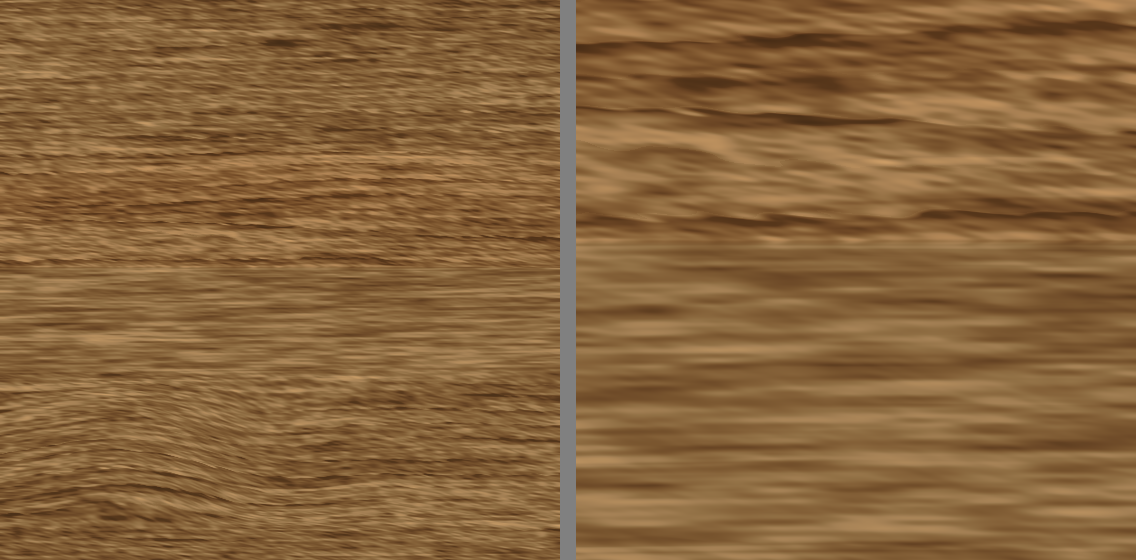
Left, the full canvas; right, a detail of the centre.
A WebGL 2 fragment shader for this texture:

```glsl
#version 300 es
precision highp float;

uniform vec2 u_resolution;
out vec4 fragColor;

// Wood tones from dark pores to pale fibres
const vec3 TONES[6] = vec3[6](
    vec3(0.34, 0.22, 0.11), vec3(0.42, 0.28, 0.15), vec3(0.47, 0.33, 0.18),
    vec3(0.52, 0.38, 0.22), vec3(0.57, 0.44, 0.27), vec3(0.64, 0.50, 0.33));
const vec3 RED_TINT = vec3(1.03, 0.985, 0.95);

const float BASE_TONE = 3.2;
const float SEAM = 0.522;          // height of the joint between boards
const float SWIRL_TOP = 0.34;      // upper limit of the curved grain
const float RING_COUNT = 40.0;
const float PORE_SLOPE = 0.17;
const float BAND_GAIN = 0.8;
const float STREAK_GAIN = 1.05;
const float FIBRE_GAIN = 1.75;
const float PORE_GAIN = 1.7;
const float RING_GAIN = 4.2;

float hash(vec2 p) {
    vec3 q = fract(p.xyx * vec3(0.1031, 0.1030, 0.0973));
    q += dot(q, q.yzx + 33.33);
    return fract((q.x + q.y) * q.z);
}

// Value noise in -1..1
float noise(vec2 p) {
    vec2 i = floor(p);
    vec2 f = p - i;
    f = f * f * (3.0 - 2.0 * f);
    float low = mix(hash(i), hash(i + vec2(1.0, 0.0)), f.x);
    float high = mix(hash(i + vec2(0.0, 1.0)), hash(i + 1.0), f.x);
    return 2.0 * mix(low, high, f.y) - 1.0;
}

float layeredNoise(vec2 p) {
    float sum = 0.0;
    float gain = 0.65;
    for (int i = 0; i < 3; i++) {
        sum += gain * noise(p);
        p = p * vec2(1.9, 2.0) + 17.3;
        gain *= 0.75;
    }
    return sum;
}

// Height measured along the bent grain
float grainHeight(vec2 p, float swirl) {
    float hump = cos((p.x - 0.22) * 9.5) * (1.0 - smoothstep(0.35, 0.75, p.x));
    float drift = noise(p * vec2(2.2, 5.0) + 4.7);
    float ripple = noise(p * vec2(9.0, 14.0) + 31.0);
    return p.y - swirl * 0.02 * hump
               - mix(0.006, 0.014, swirl) * drift - 0.0014 * ripple;
}

// Slow darkening towards the ring edge, then a crisp return
float ringEdge(float phase) {
    float f = fract(phase);
    return f * f * f * (1.0 - smoothstep(0.88, 1.0, f));
}

vec3 woodColour(float tone) {
    vec3 colour = TONES[0];
    for (int i = 1; i < 6; i++) {
        colour = mix(colour, TONES[i], clamp(tone - float(i - 1), 0.0, 1.0));
    }
    return colour * (1.0 + 0.08 * (tone - clamp(tone, 0.0, 5.0)));
}

void main() {
    vec2 uv = gl_FragCoord.xy / u_resolution.y;

    // Zones of bold, straight and curved grain
    float upper = smoothstep(SEAM - 0.002, SEAM + 0.002, uv.y);
    float bold = upper * (1.0 - smoothstep(0.68, 0.78, uv.y));
    float swirl = smoothstep(0.04, 0.12, uv.y)
                * (1.0 - smoothstep(SWIRL_TOP - 0.09, SWIRL_TOP, uv.y));
    float straight = (1.0 - upper) * smoothstep(SWIRL_TOP - 0.03, SWIRL_TOP + 0.01, uv.y);
    float y = mix(grainHeight(uv, swirl), uv.y + 0.002 * noise(uv * 4.0), straight);

    // Broad bands, streaks and fine fibres
    float tone = BASE_TONE + BAND_GAIN * noise(vec2(uv.x * 1.3, y * 24.0) + 8.0);
    tone += STREAK_GAIN * layeredNoise(vec2(uv.x * 3.2, y * 80.0) + 50.0);
    float fibre = 0.9 * noise(vec2(uv.x * 11.0, y * 185.0))
                + 1.0 * noise(vec2(uv.x * 24.0, y * 310.0) + 91.0);
    tone += FIBRE_GAIN * mix(0.6, 0.9, straight) * fibre;

    // Short pores slanting across the grain
    float slant = y + PORE_SLOPE * uv.x;
    float pore = noise(vec2(uv.x * 42.0, slant * 260.0) + 13.0);
    float hairline = noise(vec2(uv.x * 60.0, slant * 350.0) + 77.0);
    float poreZone = 1.0 - 0.75 * straight;
    tone += PORE_GAIN * poreZone * (0.7 * pore + 0.8 * hairline);

    // Growth rings with uneven spacing and ragged edges
    float phase = RING_COUNT * y + 0.9 * noise(vec2(uv.x * 1.2, y * 17.0)) + 0.12 * pore;
    float strength = 0.65 + 0.6 * noise(vec2(uv.x * 3.0, floor(phase) * 7.0));
    float ringZone = mix(0.6, 1.0, max(bold, 0.75 * swirl)) * (1.0 - 0.85 * straight);
    tone -= RING_GAIN * ringZone * strength * (ringEdge(phase) - 0.13);

    // Scattered dark flecks and pale rays
    float fleck = noise(vec2(uv.x * 10.0, y * 120.0) + 120.0);
    tone -= 1.5 * smoothstep(0.4, 0.85, fleck) * (1.0 - 0.4 * straight);
    float ray = noise(vec2(uv.x * 3.5, y * 150.0) + 210.0);
    tone += 1.3 * smoothstep(0.55, 0.9, ray);

    // Board joint
    float joint = 1.0 - smoothstep(0.0005, 0.0022, abs(uv.y - SEAM));
    tone -= joint * (0.9 + 0.7 * noise(vec2(uv.x * 9.0, 3.0)));

    vec3 colour = woodColour(tone);
    colour *= mix(vec3(1.0), RED_TINT, bold * (0.7 + 0.4 * noise(uv * vec2(2.0, 14.0))));
    fragColor = vec4(clamp(colour, 0.0, 1.0), 1.0);
}
```
